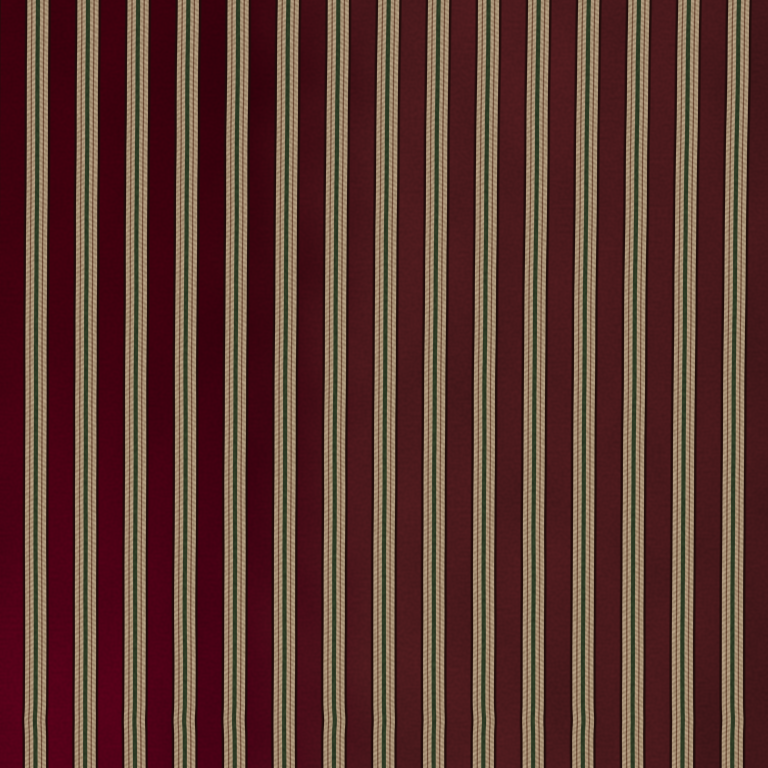
A WebGL 2 fragment shader for this texture:

```glsl
#version 300 es
precision highp float;

uniform vec2 u_resolution;
out vec4 outColor;

// Layout: first stripe centre and spacing, at the bottom and top edges
const vec2 LAYOUT_BOTTOM = vec2(0.0462, 0.0648);
const vec2 LAYOUT_TOP = vec2(0.0495, 0.0652);

// Half widths outward from the centre of a stripe
const float GREEN_EDGE = 0.0027;
const float INNER_EDGE = 0.0071;
const float GROOVE_EDGE = 0.0087;
const float OUTER_EDGE = 0.0138;
const float SHADOW_EDGE = 0.0168;
const float SOFTNESS = 0.0008;

// Weave and wear
const float TWIST_COUNT = 170.0;
const float WEAVE_COUNT = 230.0;
const float WOBBLE = 0.0007;
const float JOG_HEIGHT = 0.062;
const float JOG_SIZE = 0.0022;

// Colours
const vec3 CRIMSON_TOP = vec3(0.245, 0.005, 0.055);
const vec3 CRIMSON_BOTTOM = vec3(0.325, 0.005, 0.095);
const vec3 MAROON = vec3(0.295, 0.100, 0.112);
const vec3 SHADOW = vec3(0.120, 0.045, 0.038);
const vec3 CREAM = vec3(0.720, 0.635, 0.525);
const vec3 TAN = vec3(0.560, 0.470, 0.360);
const vec3 GROOVE = vec3(0.400, 0.260, 0.185);
const vec3 GREEN = vec3(0.175, 0.225, 0.140);

float hash(vec2 p) {
  p = fract(p * vec2(0.1031, 0.1137));
  p += dot(p, p.yx + 33.33);
  return fract((p.x + p.y) * p.x * 17.17);
}

vec2 gradient(vec2 cell) {
  float angle = 6.2832 * hash(cell);
  return vec2(cos(angle), sin(angle));
}

float gradientNoise(vec2 p) {
  vec2 i = floor(p), f = fract(p);
  vec2 w = f * f * f * (f * (f * 6.0 - 15.0) + 10.0);
  vec2 e = vec2(1.0, 0.0);
  float low = mix(dot(gradient(i), f),
                  dot(gradient(i + e), f - e), w.x);
  float high = mix(dot(gradient(i + e.yx), f - e.yx),
                   dot(gradient(i + 1.0), f - 1.0), w.x);
  return mix(low, high, w.y);
}

// 1 inside the half width, 0 outside
float band(float dist, float halfWidth, float soft) {
  return 1.0 - smoothstep(halfWidth - soft, halfWidth + soft, dist);
}

// Red cloth: crimson at the left fading to a browner red, with clouding
vec3 groundColor(vec2 uv) {
  float cloud = gradientNoise(uv * vec2(7.0, 5.0) + 20.0)
              + 0.5 * gradientNoise(uv * vec2(17.0, 13.0) + 40.0);
  vec3 crimson = mix(CRIMSON_BOTTOM, CRIMSON_TOP, smoothstep(0.05, 0.75, uv.y));
  crimson *= 1.0 - 0.12 * smoothstep(0.1, 0.3, uv.x);
  float fade = smoothstep(0.27, 0.53, uv.x + 0.05 * cloud);
  vec3 cloth = mix(crimson, MAROON, fade);
  cloth *= 1.0 - 0.10 * smoothstep(0.8, 1.0, uv.x);
  float weave = gradientNoise(uv * WEAVE_COUNT)
              + 0.6 * gradientNoise(uv * vec2(60.0, WEAVE_COUNT));
  return cloth * (1.0 + 0.12 * cloud + 0.10 * weave);
}

void main() {
  vec2 uv = gl_FragCoord.xy / u_resolution;
  float soft = max(SOFTNESS, 0.7 / min(u_resolution.x, u_resolution.y));

  // Slightly leaning, bowed repeat
  vec2 layout_ = mix(LAYOUT_BOTTOM, LAYOUT_TOP, uv.y * uv.y);
  float index = floor((uv.x - layout_.x) / layout_.y + 0.5);
  float offset = uv.x - layout_.x - index * layout_.y;

  // Uneven tension, and a small kink near the lower edge
  offset += WOBBLE * gradientNoise(vec2(index * 7.3 + 0.5, uv.y * 9.0));
  float kink = exp(-pow((uv.y - JOG_HEIGHT) / 0.013, 2.0));
  offset += JOG_SIZE * (hash(vec2(index + 3.0, 8.0)) - 0.5) * kink;
  float dist = abs(offset);

  // Twisted pale threads
  float twist = 0.5 + 0.5 * sin(6.2832 * (uv.y * TWIST_COUNT + dist * 90.0));
  float fleck = gradientNoise(uv * vec2(300.0, 190.0));
  float light = clamp(0.40 + 0.45 * twist + 0.5 * fleck, 0.0, 1.0);
  vec3 thread = mix(TAN, CREAM, light);
  vec3 groove = mix(GROOVE, TAN, 0.35 * twist);
  vec3 green = GREEN * (1.0 + 0.25 * fleck);

  // Layers from the outside in
  vec3 color = groundColor(uv);
  color = mix(color, SHADOW, 0.92 * band(dist, SHADOW_EDGE, soft * 1.6));
  color = mix(color, thread, band(dist, OUTER_EDGE, soft));
  color = mix(color, groove, band(dist, GROOVE_EDGE, soft));
  color = mix(color, thread, band(dist, INNER_EDGE, soft));
  color = mix(color, green, band(dist, GREEN_EDGE, soft));

  outColor = vec4(clamp(color, 0.0, 1.0), 1.0);
}
```
